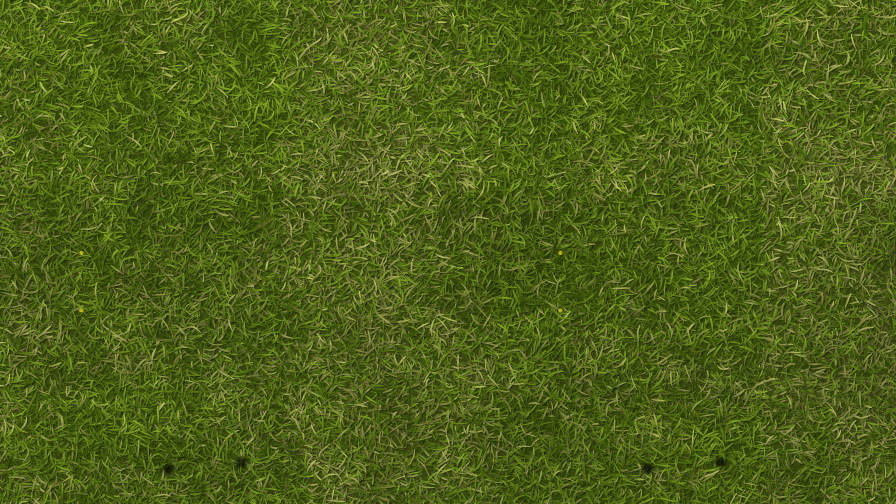
Write a Shadertoy shader that draws this texture.

```glsl
// A mown lawn seen from above: layers of fine, short blades scattered
// over jittered cells, each casting a faint shadow on those below.
// Layered sines and a repeating plot decide where the turf is dry.

const float PLOT_WIDTH = 0.95;

vec3 hash3(vec2 p) {
    vec3 q = fract(p.xyx * vec3(0.1031, 0.1030, 0.0973));
    q += dot(q, q.yxz + 33.33);
    return fract((q.xxy + q.yzz) * q.zyx);
}

// Irregular patches, roughly -1 to 1
float patches(vec2 p) {
    float sum = 0.0, amp = 0.5;
    for (int i = 0; i < 4; i++) {
        p = mat2(0.8, 0.6, -0.6, 0.8) * p * 1.7 + 1.3;
        p += 0.7 * sin(p.yx * 1.3);
        sum += amp * sin(p.x) * sin(p.y);
        amp *= 0.85;
    }
    return sum;
}

// Signed distance to a tapered, bent blade lying along x
float bladeDistance(vec2 q, float halfLength, float halfWidth, float bend) {
    float t = q.x / halfLength;
    q.y -= bend * halfLength * (t * t - 0.4);
    return max(abs(q.y) - halfWidth * (1.0 - 0.6 * t * t), abs(q.x) - halfLength);
}

float coverage(float d, float soft) {
    return clamp(0.5 - d / soft, 0.0, 1.0);
}

// Share of dry blades: high right of each plot seam and along worn bands
float dryness(vec2 p, vec2 plot) {
    float seam = smoothstep(0.0, 0.01, plot.x) * (1.0 - smoothstep(0.15, 0.6, plot.x));
    float band = exp(-pow((p.y - 0.66) / 0.07, 2.0));
    float lower = exp(-pow((p.y - 0.3) / 0.16, 2.0));
    float dry = 0.13 + 0.24 * seam + 0.12 * band + 0.1 * lower;
    return clamp(dry + 0.2 * patches(p * 6.0), 0.03, 0.8);
}

void mainImage(out vec4 fragColor, in vec2 fragCoord) {
    float px = 1.0 / iResolution.y;
    vec2 p = fragCoord * px;
    vec2 plot = vec2(fract((p.x - 0.556) / PLOT_WIDTH), p.y);

    float dry = dryness(p, plot);
    float clump = patches(p * 13.0 + 4.0);
    float lean = 0.5 + 0.7 * patches(p * 3.0 + 9.0);

    // Shaded soil and thatch
    vec3 col = mix(vec3(0.20, 0.27, 0.04), vec3(0.29, 0.30, 0.12), dry);

    // Blades, from the deepest layer to the top
    const float cellSize = 0.021;
    for (int layer = 0; layer < 9; layer++) {
        float height = float(layer) / 8.0;
        vec2 g = p / cellSize + float(layer) * vec2(0.37, 0.61);
        vec2 home = floor(g);
        for (int k = 0; k < 9; k++) {
            vec2 cell = home + vec2(k % 3 - 1, k / 3 - 1);
            vec2 seed = cell + float(layer) * vec2(71.0, 43.0) + 200.0;
            vec3 place = hash3(seed);
            vec3 kind = hash3(seed + 517.3);

            float angle = lean + 3.0 * (place.z - 0.5) + 1.2 * (kind.z - 0.5);
            float c = cos(angle), s = sin(angle);
            vec2 r = (g - cell - place.xy) * cellSize;
            vec2 q = vec2(c * r.x + s * r.y, c * r.y - s * r.x);
            float halfLength = mix(0.006, 0.019, kind.x);
            float halfWidth = mix(0.0011, 0.0020, kind.z);
            float bend = 0.45 * (kind.y - 0.5);

            // Soft shadow falling to the lower right
            vec2 shift = 0.0020 * vec2(c - s, -c - s);
            float shadow = bladeDistance(q - shift, halfLength, halfWidth, bend);
            col *= 1.0 - 0.20 * coverage(shadow, px + 0.001);

            // Fresh or straw-coloured blade
            float tone = fract(place.x * 7.3 + kind.y * 5.1);
            float light = clamp(tone + 0.2 * clump, 0.0, 1.1);
            vec3 fresh = mix(vec3(0.22, 0.32, 0.03), vec3(0.47, 0.60, 0.13), light);
            vec3 straw = mix(vec3(0.37, 0.40, 0.15), vec3(0.66, 0.68, 0.36), light);
            float pick = fract(kind.x * 9.7 + place.y * 3.9);
            vec3 blade = mix(straw, fresh, smoothstep(-0.04, 0.04, pick - dry));
            blade *= mix(0.85, 1.08, height) * (0.94 + 0.12 * q.x / halfLength);

            float d = bladeDistance(q, halfLength, halfWidth, bend);
            col = mix(col, blade, coverage(d, px));
        }
    }

    // Broad light and shade; the lower plots are a little duller
    col *= 1.03 + 0.07 * patches(p * 4.0 + 2.0);
    col *= mix(0.97, 1.05, smoothstep(0.58, 0.64, p.y));

    // Two tiny yellow flowers and two dark hollows in every plot
    for (int i = 0; i < 2; i++) {
        float n = float(i);
        vec2 scale = vec2(PLOT_WIDTH, 1.0);
        float flower = length((plot - vec2(0.585, 0.498 - 0.114 * n)) * scale);
        float hollow = length((plot - vec2(0.768 + 0.151 * n, 0.07 + 0.013 * n)) * scale);
        col *= 1.0 - 0.65 * (1.0 - smoothstep(0.004, 0.016, hollow));
        col = mix(col, vec3(0.72, 0.70, 0.08), coverage(flower - 0.004, px));
    }

    fragColor = vec4(clamp(col, 0.0, 1.0), 1.0);
}
```
